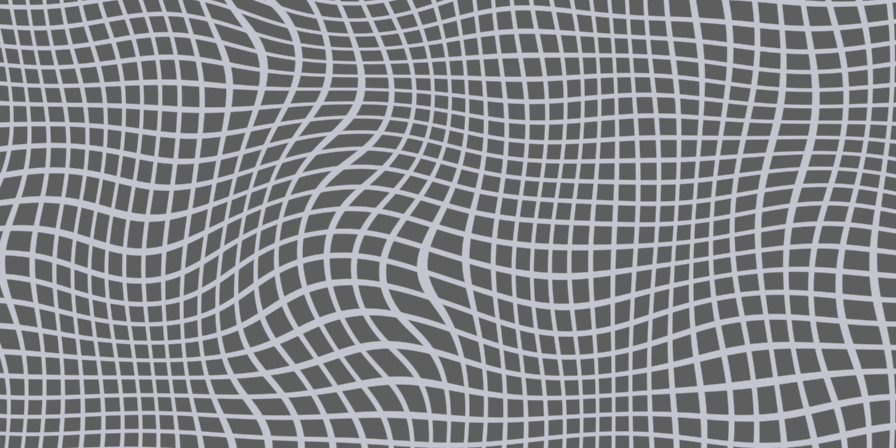
A Shadertoy shader for this pattern:

```glsl
// A pale line grid on dark grey, bent like loose netting.
// Layered sines shift the grid coordinates, so cells and line widths
// swell and shrink together; lines are then cut from the warped cells.

const vec2  CELLS_PER_HEIGHT = vec2(19.5, 20.3);
const float LINE_WIDTH = 0.222;               // fraction of a cell
const float EDGE_SOFTNESS = 1.5;              // in output samples
const vec3  GROUND_COLOR = vec3(0.37, 0.37, 0.37);
const vec3  LINE_COLOR   = vec3(0.77, 0.77, 0.81);

const float SQUEEZE = 1.05;                   // warp strengths, in cells
const float SWAY    = 0.9;
const float SWELL   = 1.5;
const float DRIFT   = 0.65;
const float RIPPLE  = 0.14;

// Calms the warp toward the right side
float calm(float x, float rest) {
    return mix(1.0, rest, smoothstep(0.8, 1.5, x));
}

// Sideways shift of the upright lines
float shiftAcross(vec2 p) {
    float bend = 0.14 * calm(p.x, 0.4);
    float crest = 0.5 + bend * cos(6.3 * (p.y - 0.43));
    return SQUEEZE * calm(p.x, 0.7) * cos(5.9 * (p.x - crest))
         + SWAY * calm(p.x, 0.3) * cos(8.0 * (p.y - 0.4))
         + RIPPLE * sin(13.0 * p.x + 7.0 * p.y + 1.0)
         + RIPPLE * sin(19.0 * p.x - 8.0 * p.y);
}

// Vertical shift of the level lines
float shiftUp(vec2 p) {
    float fade = smoothstep(-0.1, 0.6, p.x) * calm(p.x, 0.35);
    return -SWELL * fade * cos(6.0 * (p.x - 0.8)) * cos(4.2 * (p.y - 0.42))
         + DRIFT * sin(6.3 * p.y + 1.2 * p.x)
         + RIPPLE * sin(11.0 * p.x - 9.0 * p.y + 2.0)
         + RIPPLE * sin(8.0 * p.x + 15.0 * p.y);
}

// Coverage of the line centred on each whole number
float gridLine(float coord) {
    float sampleSize = max(length(vec2(dFdx(coord), dFdy(coord))), 1e-5);
    float dist = abs(fract(coord + 0.5) - 0.5);
    float inside = 0.5 * LINE_WIDTH - dist;
    return clamp(inside / (EDGE_SOFTNESS * sampleSize) + 0.5, 0.0, 1.0);
}

void mainImage(out vec4 fragColor, in vec2 fragCoord) {
    vec2 p = fragCoord / iResolution.y;
    vec2 grid = p * CELLS_PER_HEIGHT + vec2(shiftAcross(p), shiftUp(p));

    // Union of both line families
    float upright = gridLine(grid.x);
    float level = gridLine(grid.y);
    float coverage = 1.0 - (1.0 - upright) * (1.0 - level);

    fragColor = vec4(mix(GROUND_COLOR, LINE_COLOR, coverage), 1.0);
}
```
